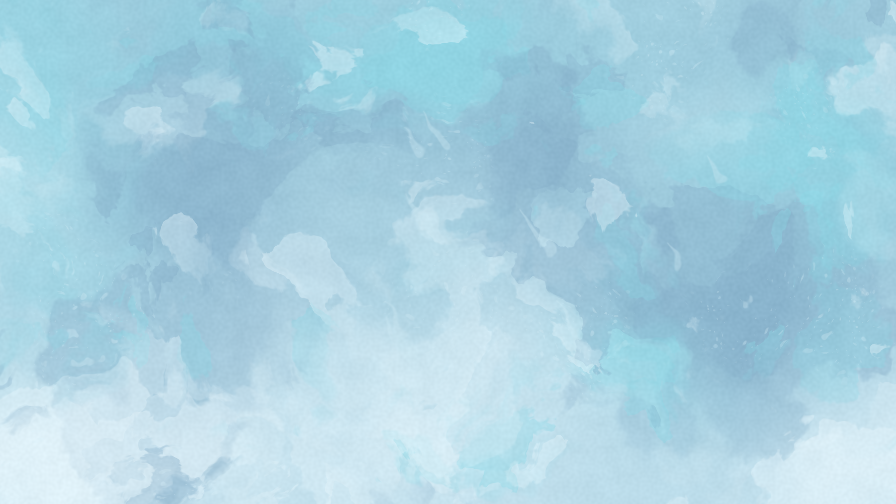
Write a Shadertoy shader that draws this background.

```glsl
// Layered watercolour: slate, cyan and near-white washes over pale blue paper.
// Soft masses place each pigment, warped gradient noise cuts ragged stains
// from them, then streaks, spatter and paper grain finish the surface.

vec2 hash2(vec2 p) {
    vec3 h = fract(p.xyx * vec3(0.1031, 0.1030, 0.0973));
    h += dot(h, h.yzx + 33.33);
    return fract((h.xx + h.yz) * h.zy);
}

vec2 gradientAt(vec2 cell) {
    float angle = 6.2832 * hash2(cell).x;
    return vec2(cos(angle), sin(angle));
}

float noise(vec2 p) {
    vec2 i = floor(p), f = fract(p), e = vec2(1, 0);
    vec2 u = f * f * f * (f * (f * 6.0 - 15.0) + 10.0);
    float low = mix(dot(gradientAt(i), f), dot(gradientAt(i + e), f - e), u.x);
    float high = mix(dot(gradientAt(i + e.yx), f - e.yx), dot(gradientAt(i + 1.0), f - 1.0), u.x);
    return mix(low, high, u.y);
}

float fbm(vec2 p) {
    float sum = 0.0, amplitude = 0.7;
    for (int i = 0; i < 6; i++) {
        sum += amplitude * noise(p);
        p = mat2(1.6, 1.2, -1.2, 1.6) * p + 5.7;
        amplitude *= 0.5;
    }
    return sum;
}

// Soft elliptical mass of pigment
float mass(vec2 p, vec2 centre, vec2 radius) {
    vec2 d = (p - centre) / radius;
    return exp(-dot(d, d));
}

// Stroke that narrows to nothing at its far end
float streak(vec2 p, vec2 start, vec2 along, float width) {
    vec2 d = p - start;
    float t = clamp(dot(d, along) / dot(along, along), 0.0, 1.0);
    return smoothstep(0.004, -0.002, length(d - along * t) - width * (1.0 - t));
}

// Sparse round droplets, one candidate per grid cell
float spatter(vec2 p, float cells) {
    vec2 cell = floor(p * cells), h = hash2(cell + 71.0);
    float radius = 0.03 + 0.17 * h.x * h.x;
    float d = length(fract(p * cells) - 0.3 - 0.4 * h);
    return smoothstep(radius + 0.08, radius - 0.04, d) * step(0.6, hash2(cell + 19.0).y);
}

void mainImage(out vec4 fragColor, in vec2 fragCoord) {
    vec2 p = fragCoord / iResolution.y;
    p.x += 0.5 * (16.0 / 9.0 - iResolution.x / iResolution.y);
    vec2 q = p + 0.16 * vec2(fbm(p * 2.5 + 3.0), fbm(p * 2.5 + 27.0));

    // Where each pigment gathers
    float slate = mass(q, vec2(0.42, 0.63), vec2(0.28, 0.32))
                + mass(q, vec2(1.42, 0.42), vec2(0.32, 0.17))
                + 0.8 * mass(q, vec2(1.02, 0.70), vec2(0.17, 0.22))
                + 0.6 * mass(q, vec2(1.55, 0.92), vec2(0.18, 0.09));
    float cyan = mass(q, vec2(1.62, 0.66), vec2(0.20, 0.20))
               + mass(q, vec2(1.24, 0.30), vec2(0.15, 0.12))
               + 0.8 * mass(q, vec2(0.78, 0.90), vec2(0.42, 0.15))
               + 0.8 * mass(q, vec2(0.02, 0.78), vec2(0.24, 0.36));
    float pale = 0.85 * mass(q, vec2(0.82, 0.22), vec2(0.32, 0.27))
               + 1.3 * mass(q, vec2(0.10, 0.06), vec2(0.34, 0.20))
               + 1.2 * mass(q, vec2(1.76, 0.02), vec2(0.22, 0.14))
               + 0.5 * mass(q, vec2(0.04, 0.62), vec2(0.16, 0.25))
               + 0.4 * mass(q, vec2(1.40, 0.76), vec2(0.10, 0.09));
    vec3 masses = vec3(slate, cyan, pale);
    mat3 tints = mat3(0.52, 0.68, 0.785, 0.55, 0.84, 0.895, 0.90, 0.96, 0.985);

    // Wet underpainting, lighter toward the foot
    vec3 color = mix(vec3(0.73, 0.86, 0.915), vec3(0.64, 0.81, 0.875), smoothstep(0.0, 0.6, q.y));
    for (int i = 0; i < 3; i++) {
        float wet = masses[i] * (0.55 + 0.6 * fbm(q * 3.0 + float(i) * 9.0));
        color = mix(color, tints[i], clamp(wet, 0.0, 0.7));
    }

    // Translucent stains with ragged, partly dissolved edges
    for (int i = 0; i < 9; i++) {
        float k = float(i);
        vec2 s = q * (1.8 + 0.5 * k) + k * vec2(7.3, 3.1);
        float shape = fbm(s) + 0.42 * masses[i % 3] - 0.27;
        float fade = smoothstep(-0.3, 0.35, noise(s * 0.7 + 40.0));
        float fill = smoothstep(0.0, mix(0.16, 0.03, fade), shape);
        float rim = fill * smoothstep(0.10, 0.02, shape);
        color = mix(color, tints[i % 3], fill * (0.10 + 0.26 * fade) + 0.06 * rim);
    }

    // Slanting dry streaks around the middle
    for (int i = 0; i < 9; i++) {
        vec2 h = hash2(vec2(float(i), 5.0)), g = hash2(vec2(float(i), 23.0));
        vec2 start = vec2(0.75 + 0.75 * h.x, 0.28 + 0.44 * h.y);
        vec2 along = (0.05 + 0.10 * g.x) * vec2(-0.35 - 0.35 * g.y, 0.85);
        float mark = streak(p + 0.012 * vec2(noise(p * 25.0)), start, along, 0.004 + 0.009 * g.y);
        color = mix(color, vec3(0.80, 0.91, 0.95), 0.38 * mark);
    }

    // Droplets in loose clusters
    float cluster = smoothstep(0.0, 0.35, noise(p * 4.0 + 11.0));
    float drops = max(spatter(q, 38.0), 0.7 * spatter(q + 4.0, 75.0));
    color = mix(color, vec3(0.84, 0.93, 0.965), 0.32 * cluster * drops);

    // Mottled pigment and paper tooth
    color += 0.022 * fbm(p * 22.0) + 0.022 * noise(p * 130.0);
    fragColor = vec4(clamp(color, 0.0, 1.0), 1.0);
}
```
